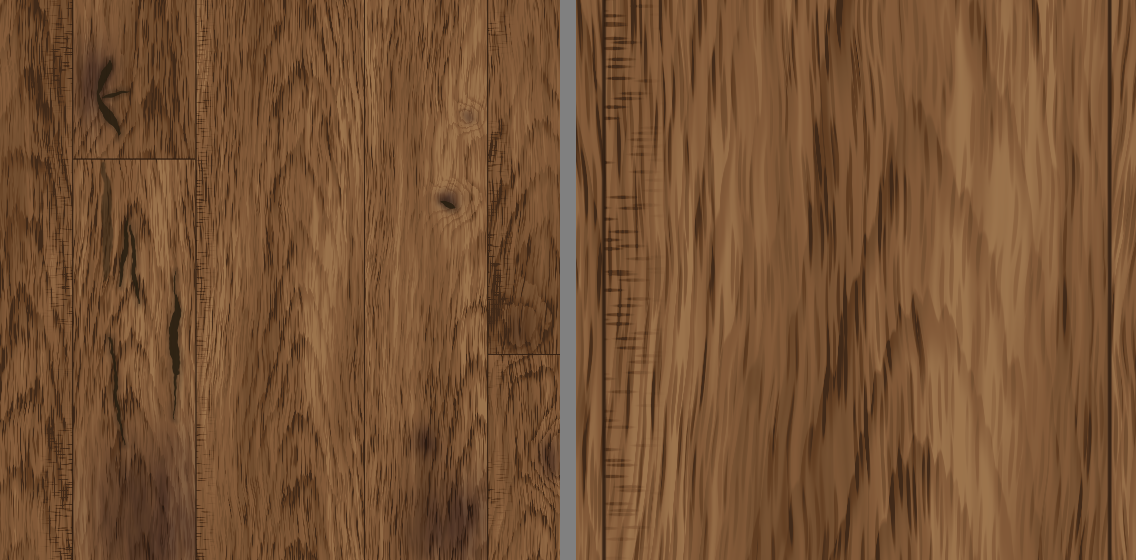
Left, the full canvas; right, a detail of the centre.
A three.js fragment shader for this texture:

```glsl
varying vec2 vUv;
const vec4 SEAMS = vec4(0.130, 0.350, 0.651, 0.871);
const vec2 JOINTS = vec2(0.716, 0.367);
const float SEAM_WIDTH = 0.001;
const float FIRST_TONE = 0.58;
const vec4 TONE_STEPS = vec4(0.17, -0.05, 0.07, -0.04);
const float UPPER_TONE = -0.13;
const float FIRST_HEART = 0.05;
const vec4 HEART_STEPS = vec4(0.19, 0.29, 0.33, 0.09);
const float RING_COUNT = 8.0;
const float RING_BOW = 42.0;
const float RING_DEPTH = 0.5;
const float PORE_DEPTH = 0.36;
const float VEIN_DEPTH = 0.26;
const float SAW_DEPTH = 0.5;
const vec3 PALE = vec3(0.61, 0.455, 0.30);
const vec3 HONEY = vec3(0.51, 0.35, 0.22);
const vec3 OAK = vec3(0.45, 0.31, 0.19);
const vec3 UMBER = vec3(0.38, 0.24, 0.13);
const vec3 DEEP = vec3(0.25, 0.16, 0.095);
const vec3 STAIN_TINT = vec3(0.64, 0.61, 0.68);
const vec3 RESIN = vec3(0.16, 0.12, 0.065);
const vec3 GAP = vec3(0.17, 0.105, 0.06);

float hash(vec2 p) { return fract(sin(dot(p, vec2(127.1, 311.7))) * 43758.5); }
// Distance to the nearest scattered point
float cells(vec2 p) {
  vec2 i = floor(p), f = fract(p);
  float d = 1.0;
  for (int k = 0; k < 9; k++) {
    vec2 o = vec2(mod(float(k), 3.0), floor(float(k) / 3.0)) - 1.0;
    d = min(d, length(o + vec2(hash(i + o), hash(i + o + 57.0)) - f));
  }
  return d;
}
// Layered sines, about -1 to 1
float waves(vec2 p, float seed) {
  float sum = 0.0, amp = 0.5;
  for (int i = 0; i < 5; i++) {
    p = mat2(0.8, 0.6, -0.6, 0.8) * p * 1.7 + seed;
    sum += amp * sin(p.x + 1.6 * sin(p.y));
    amp *= 0.58;
  }
  return sum;
}
float blot(vec2 p, vec2 center, vec2 radius) {
  vec2 q = (p - center) / radius;
  return exp(-dot(q, q));
}
// Signed distance to a tapered split
float crack(vec2 p, vec2 a, vec2 b, float width) {
  vec2 ab = b - a;
  float h = clamp(dot(p - a, ab) / dot(ab, ab), 0.0, 1.0);
  return length(p - a - ab * h) - width * (0.3 + 0.7 * sin(3.14159 * h));
}
float near(float d, float width) { return 1.0 - smoothstep(0.0, width, abs(d)); }
float below(float d, float low, float high) { return 1.0 - smoothstep(low, high, d); }
vec3 woodRamp(float t) {
  vec3 c = mix(mix(DEEP, UMBER, smoothstep(0.0, 0.3, t)), OAK, smoothstep(0.25, 0.5, t));
  return mix(mix(c, HONEY, smoothstep(0.45, 0.68, t)), PALE, smoothstep(0.66, 0.96, t));
}
void main() {
  vec2 p = vUv;
  // Boards
  vec4 past = step(SEAMS, vec4(p.x));
  float second = past.x * (1.0 - past.y), fourth = past.z * (1.0 - past.w);
  float upper = second * step(JOINTS.x, p.y) + past.w * step(JOINTS.y, p.y);
  float seed = 2.7 * dot(past, vec4(1.0)) + 17.3 * upper;
  float tone = FIRST_TONE + dot(past, TONE_STEPS) + UPPER_TONE * upper;
  // Knots and stains
  vec2 w = p + 0.006 * vec2(waves(p * 24.0, 1.0), waves(p * 24.0, 5.0));
  float burl = second * upper * blot(w, vec2(0.168, 0.85), vec2(0.04, 0.08));
  float knot = fourth * (blot(w, vec2(0.80, 0.64), vec2(0.022, 0.016)) + 0.8 * blot(w, vec2(0.84, 0.795), vec2(0.012)))
    + past.w * (0.8 * blot(w, vec2(0.985, 0.18), vec2(0.018, 0.035)) + 0.4 * blot(w, vec2(0.93, 0.41), vec2(0.022, 0.035)));
  float stain = second * (1.0 - upper) * blot(w, vec2(0.28, 0.07), vec2(0.12, 0.14))
    + fourth * (blot(w, vec2(0.81, 0.06), vec2(0.08, 0.095)) + 0.8 * blot(w, vec2(0.76, 0.21), vec2(0.024, 0.03)));
  // Broad streaks bending round the knots
  float push = pow(clamp(knot + burl, 0.0, 1.0), 0.25);
  vec2 grain = p + vec2(0.01 * waves(p * vec2(7.0, 4.0), seed) + 0.012 * push, 0.0);
  tone += 0.2 * waves(grain * vec2(11.0, 2.4), seed) + 0.16 * waves(grain * vec2(110.0, 4.0), seed + 3.0);
  // Pores, veins and arched rings
  float pore = below(cells(grain * vec2(250.0, 14.0) + seed), 0.2, 0.38);
  float coarse = cells(grain * vec2(165.0, 6.0) + seed);
  float patches = smoothstep(-0.6, 0.4, waves(grain * vec2(20.0, 2.5), seed + 8.0));
  float vein = below(abs(waves(grain * vec2(50.0, 1.8), seed + 5.0)), 0.03, 0.11);
  float dx = grain.x - FIRST_HEART - dot(past, HEART_STEPS);
  float ring = RING_COUNT * (RING_BOW * dx * dx + p.y) + 0.3 * coarse + 3.5 * push;
  float phase = fract(ring + 0.8 * waves(p * vec2(9.0, 2.5), seed));
  float line = smoothstep(0.52, 0.9, phase) * below(phase, 0.94, 1.0);
  line *= (0.45 + 0.55 * patches) * (0.7 + 0.3 * pore) / (1.0 + 30.0 * dx * dx);
  tone -= PORE_DEPTH * pore * (0.35 + 0.65 * patches) + RING_DEPTH * line;
  tone -= VEIN_DEPTH * vein * (0.5 + 0.5 * pore) + 0.25 * patches * below(coarse, 0.1, 0.24);
  // Saw marks across the rough edges
  float rough = (1.0 - past.x) * near(p.x - SEAMS.x, 0.07)
    + past.y * near(p.x - SEAMS.y, 0.04) + past.w * near(p.x - SEAMS.w, 0.055);
  float scratch = below(cells(p * vec2(26.0, 210.0)), 0.12, 0.3);
  tone -= SAW_DEPTH * scratch * rough * smoothstep(-0.5, 0.3, waves(vec2(1.0, p.y * 7.0), seed));
  float shade = (burl + knot + stain) * (1.0 + 0.3 * waves(p * vec2(50.0, 14.0), 2.0));
  vec3 color = woodRamp(tone) * mix(vec3(1.0), STAIN_TINT, clamp(shade, 0.0, 1.15));
  // Resin-filled splits with a darker rim
  float split = min(crack(w, vec2(0.193, 0.89), vec2(0.174, 0.835), 0.008), crack(w, vec2(0.174, 0.835), vec2(0.215, 0.757), 0.008));
  split = min(split, crack(w, vec2(0.185, 0.83), vec2(0.233, 0.833), 0.003));
  split = min(split, crack(w, vec2(0.232, 0.615), vec2(0.215, 0.49), 0.005));
  split = min(split, crack(w, vec2(0.237, 0.60), vec2(0.247, 0.455), 0.004));
  split = min(split, crack(w, vec2(0.312, 0.47), vec2(0.312, 0.33), 0.009));
  split = min(split, crack(w, vec2(0.310, 0.52), vec2(0.312, 0.25), 0.002));
  split = min(split, crack(w, vec2(0.195, 0.40), vec2(0.219, 0.205), 0.003));
  split = min(split, crack(w, vec2(0.785, 0.637), vec2(0.81, 0.627), 0.005));
  float streak = crack(w, vec2(0.188, 0.71), vec2(0.19, 0.50), 0.01);
  color *= 1.0 - 0.2 * below(split, 0.0, 0.012);
  color = mix(color, RESIN, max(0.5 * below(streak, -0.002, 0.002), 0.9 * below(split, -0.001, 0.001)));
  // Seams and end joints
  vec4 sides = abs(p.x - SEAMS);
  float gap = min(min(sides.x, sides.y), min(sides.z, sides.w));
  gap = min(gap, abs(p.y - JOINTS.x) + 1.0 - second);
  gap = min(gap, abs(p.y - JOINTS.y) + 1.0 - past.w);
  color = mix(color, GAP, 0.85 * below(gap, 0.4 * SEAM_WIDTH, 1.8 * SEAM_WIDTH));
  gl_FragColor = vec4(color, 1.0);
}
```
